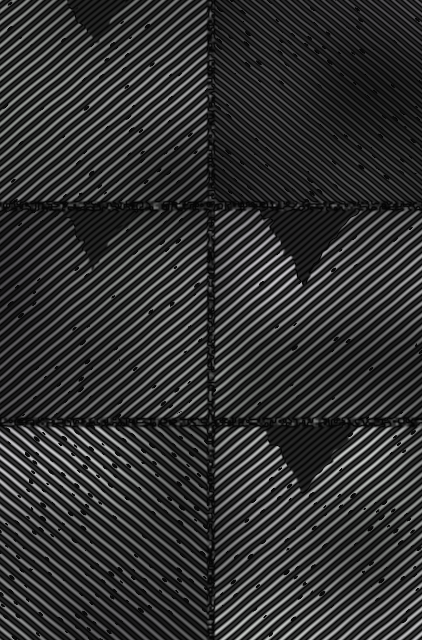
Reproduce this pattern procedurally as a WebGL 2 fragment shader.

```glsl
#version 300 es
precision highp float;

uniform vec2 u_resolution;
out vec4 outColor;

const float TAU = 6.2831853;
const float ASPECT = 0.66;
const float SEAM_LOW = 0.34;
const float SEAM_HIGH = 0.678;
const float RIB_ANGLE = 0.69;

// Per tile, from lower left: slope sign, ribs per unit, peak, wear
const vec4 TILES[6] = vec4[6](
  vec4(-1.0, 68.0, 0.68, 0.55), vec4(1.0, 68.0, 0.69, 0.32),
  vec4( 1.0, 73.0, 0.58, 0.16), vec4(1.0, 70.0, 0.68, 0.12),
  vec4( 1.0, 74.0, 0.61, 0.26), vec4(-1.0, 86.0, 0.40, 0.30));

// Size of the finely ribbed wedge at the top of each tile
const float WEDGES[6] = float[6](0.0, 0.97, 0.78, 1.0, 0.6, 0.0);

float hash(vec2 p) {
  vec3 q = fract(p.xyx * vec3(0.1031, 0.1030, 0.0973));
  q += dot(q, q.yzx + 33.33);
  return fract((q.x + q.y) * q.z);
}

float noise(vec2 p) {
  vec2 cell = floor(p), f = fract(p);
  f = f * f * (3.0 - 2.0 * f);
  float low = mix(hash(cell), hash(cell + vec2(1.0, 0.0)), f.x);
  float high = mix(hash(cell + vec2(0.0, 1.0)), hash(cell + 1.0), f.x);
  return mix(low, high, f.y);
}

// Signed rib: a broad positive crest and a thin, weak negative trough
float rib(float phase, float bias) {
  float wave = (1.0 - bias) * cos(TAU * phase) + bias;
  return wave < 0.0 ? 0.72 * wave : wave;
}

// Short worn nicks lying along the ribs
float nicks(vec2 q, float frequency, float chance, float seed) {
  vec2 grid = vec2(q.x * 38.0, q.y * frequency + 0.5);
  float row = floor(grid.y);
  grid.x += hash(vec2(row, seed));
  vec2 cell = vec2(floor(grid.x), row) + seed * 17.0;
  vec2 jitter = vec2(hash(cell + 3.7), hash(cell + 8.3)) - 0.5;
  vec2 d = fract(grid) - 0.5 - jitter * vec2(0.4, 0.6);
  float size = mix(0.5, 1.1, hash(cell + 5.1));
  d /= vec2(0.2, 0.16) * size;
  return step(hash(cell), chance) * (1.0 - smoothstep(0.3, 1.5, dot(d, d)));
}

// Mask of a downward wedge with a ragged edge
float wedge(vec2 p, float centre, float top, float size) {
  float drop = top - p.y;
  float side = abs(p.x - centre + 0.1 * drop);
  float ragged = (noise(p * 90.0) - 0.5) * 0.016;
  float inside = size * 0.078 - side - 0.66 * drop + ragged;
  return smoothstep(-0.003, 0.003, inside) * step(0.01, size);
}

// Wandering short strokes along the joints
float scribble(vec2 p) {
  float coarse = noise(p * 140.0) - 0.5;
  float fine = noise(p * 240.0 + 41.0) - 0.5;
  return 0.55 * coarse + 0.6 * fine;
}

float seamMask(float distanceToSeam, float halfWidth) {
  float d = distanceToSeam / halfWidth;
  return exp(-d * d * d * d);
}

void main() {
  vec2 p = gl_FragCoord.xy / u_resolution * vec2(ASPECT, 1.0);

  // Tile selection: two columns, three rows
  float column = step(0.5 * ASPECT, p.x);
  float row = step(SEAM_LOW, p.y) + step(SEAM_HIGH, p.y);
  int index = int(row * 2.0 + column);
  vec4 tile = TILES[index];
  float seed = float(index) + 1.0;
  float top = row < 0.5 ? SEAM_LOW : (row < 1.5 ? SEAM_HIGH : 1.0);

  // Coordinates along and across the ribs
  float angle = RIB_ANGLE * tile.x;
  vec2 along = vec2(cos(angle), sin(angle));
  vec2 q = vec2(dot(p, along), dot(p, vec2(-along.y, along.x)));
  q.y += (noise(p * 28.0 + seed) - 0.5) * 0.0014;

  // Ribs with uneven brightness
  float shade = mix(0.62, 1.18, noise(p * 7.0 + seed * 5.0));
  float bias = 0.24 * smoothstep(0.3, 0.58, tile.z);
  float signal = tile.z * shade * rib(q.y * tile.y, bias);

  // Clustered wear
  float cluster = smoothstep(0.25, 0.75, noise(p * 13.0 + seed * 9.0));
  float worn = nicks(q, tile.y, tile.w * (0.25 + 1.3 * cluster), seed);
  signal = mix(signal, -0.07, worn);

  // Fine dim ribs inside the wedge, two lines to each wave
  float centre = (column + 0.47) * 0.5 * ASPECT;
  float fineRibs = 0.22 * cos(TAU * q.y * tile.y * 0.85);
  signal = mix(signal, fineRibs, wedge(p, centre, top, WEDGES[index]));

  // Joints between tiles
  float seamY = min(abs(p.y - SEAM_LOW), abs(p.y - SEAM_HIGH));
  float seam = max(seamMask(abs(p.x - 0.5 * ASPECT), 0.0058),
                   seamMask(seamY, 0.007));
  signal = mix(signal, scribble(p), seam);

  // Folding the signal gives paired dark lines around each crest
  float value = 0.012 + 1.1 * pow(signal * signal + 0.0001, 0.68);
  vec3 green = vec3(0.985, 1.015, 0.98);
  vec3 violet = vec3(1.01, 0.985, 1.03);
  vec3 tint = mix(green, violet, noise(p * 5.0 + 2.0));
  outColor = vec4(value * tint, 1.0);
}
```
